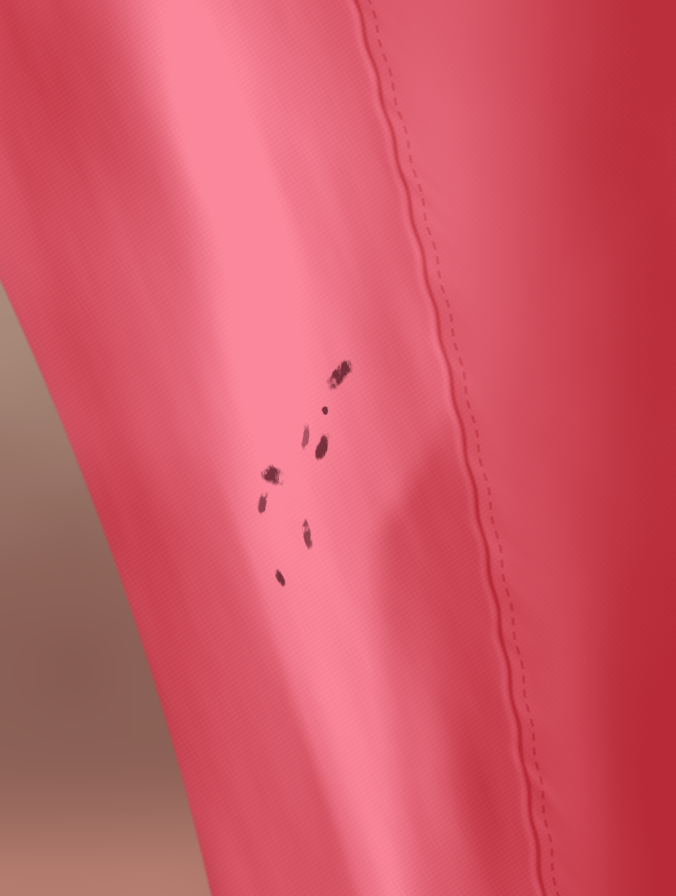
Write a WebGL 1 fragment shader that draws this texture.

```glsl
precision highp float;
// Draws draped coral fabric with a stitched seam, soft folds and dark smudges over a beige wall.
uniform vec2 u_resolution;

float hash(vec2 p) {
  p = fract(p * vec2(0.1031, 0.1130));
  p += dot(p, p.yx + 33.33);
  return fract((p.x + p.y) * p.x * 37.7);
}

float noise(vec2 p) {
  vec2 i = floor(p), f = fract(p);
  f = f * f * (3.0 - 2.0 * f);
  return mix(mix(hash(i), hash(i + vec2(1, 0)), f.x),
             mix(hash(i + vec2(0, 1)), hash(i + vec2(1, 1)), f.x), f.y);
}

float fbm(vec2 p) {
  float sum = 0.0, amp = 0.5;
  for (int i = 0; i < 4; i++) {
    sum += amp * noise(p);
    p = p * 2.03 + 17.1;
    amp *= 0.5;
  }
  return sum;
}

// Soft elliptical light or shadow, tilted by an angle
float blob(vec2 p, vec2 center, vec2 radius, float angle) {
  float c = cos(angle), s = sin(angle);
  vec2 d = mat2(c, -s, s, c) * (p - center) / radius;
  return exp(-dot(d, d));
}

// Blob broken into dry, streaky flecks
float smudge(vec2 p, vec2 center, vec2 radius, float angle) {
  float grain = fbm(p * vec2(190.0, 120.0) + 40.0);
  return smoothstep(0.42, 0.85, blob(p, center, radius, angle) * (0.35 + 1.3 * grain));
}

float seamX(float y) { return 0.397 + 0.28 * y - 0.07 * y * y; }

vec3 wall(vec2 p) {
  vec3 c = mix(vec3(0.66, 0.54, 0.48), vec3(0.54, 0.37, 0.33), smoothstep(0.32, 0.72, p.y));
  c = mix(c, vec3(0.70, 0.48, 0.43), smoothstep(0.82, 1.0, p.y));
  return c + 0.02 * (noise(p * 12.0) - 0.5);
}

// Light on the main panel, left of the seam
float leftPanel(vec2 p) {
  float s = 0.46 + 0.12 * smoothstep(0.0, 0.3, p.x);
  // broad lit band and the fold that bounds it on the left
  float fold = 0.135 + 0.25 * p.y + 0.014 * sin(p.y * 9.0);
  s += 0.34 * smoothstep(-0.03, 0.05, p.x - fold) * (1.0 - smoothstep(0.07, 0.24, p.x - fold));
  float lowFold = 0.25 + 0.33 * (p.y - 0.55);
  float low = smoothstep(0.46, 0.6, p.y);
  s -= 0.16 * low * (1.0 - smoothstep(-0.008, 0.012, p.x - lowFold));
  s += 0.14 * low * blob(p, vec2(0.31, 0.72), vec2(0.045, 0.2), -0.3);
  s += 0.24 * blob(p, vec2(0.20, 0.09), vec2(0.06, 0.13), -0.35);
  s += 0.15 * blob(p, vec2(0.29, 0.36), vec2(0.08, 0.24), -0.1);
  s -= 0.24 * blob(p, vec2(0.07, 0.09), vec2(0.07, 0.16), -0.4);
  s -= 0.12 * blob(p, vec2(0.12, 0.52), vec2(0.035, 0.25), -0.35);
  // shadowed hollow beside the seam
  float hollow = 0.41 + 0.55 * max(0.60 - p.y, 0.0) + 0.12 * max(p.y - 0.68, 0.0);
  float hollowMask = smoothstep(-0.01, 0.035, p.x - hollow) * smoothstep(0.38, 0.58, p.y);
  s -= 0.30 * hollowMask;
  s -= 0.22 * blob(p, vec2(0.54, 0.92), vec2(0.035, 0.18), -0.15);
  s += 0.10 * blob(p, vec2(0.48, 0.82), vec2(0.03, 0.13), -0.1);
  // creases running along the drape
  vec2 drape = vec2(p.x - 0.36 * p.y, p.y);
  s += 0.24 * (fbm(drape * vec2(24.0, 5.0)) - 0.47);
  return s;
}

// Light on the panel right of the seam, falling off into red shadow
float rightPanel(vec2 p) {
  float s = mix(0.52, 0.06, smoothstep(0.47, 0.74, p.x - 0.05 * p.y));
  s -= 0.13 * smoothstep(0.45, 0.9, p.y);
  s += 0.10 * blob(p, vec2(0.49, 0.17), vec2(0.06, 0.2), -0.2);
  s += 0.12 * blob(p, vec2(0.64, 0.83), vec2(0.035, 0.22), -0.1);
  s += 0.12 * (fbm(p * vec2(9.0, 6.0)) - 0.47);
  return s;
}

void main() {
  // p.y runs downward, both axes in canvas heights
  vec2 p = vec2(gl_FragCoord.x, u_resolution.y - gl_FragCoord.y) / u_resolution.y;
  float px = 1.0 / u_resolution.y;
  float seam = p.x - seamX(p.y) - 0.0015 * sin(p.y * 95.0);
  float shade = mix(leftPanel(p), rightPanel(p), smoothstep(-0.004, 0.004, seam));

  // seam: raised lip, dark groove, puckers and a line of stitches
  shade += 0.12 * exp(-pow((seam + 0.007) / 0.004, 2.0));
  shade -= 0.34 * exp(-pow(seam / 0.0026, 2.0));
  float pucker = noise(vec2(seam * 20.0, p.y * 55.0 - seam * 70.0)) - 0.5;
  shade += 0.16 * pucker * exp(-pow((seam - 0.012) / 0.022, 2.0));
  float stitch = smoothstep(0.15, 0.3, abs(fract(p.y * 62.0) - 0.5));
  shade -= 0.20 * stitch * (1.0 - smoothstep(0.0008, 0.0008 + 1.5 * px, abs(seam - 0.015)));

  // fine diagonal weave
  float weave = sin(dot(p, vec2(700.0, 1050.0))) + 0.5 * sin(dot(p, vec2(1000.0, -620.0)));
  shade += 0.022 * weave * (1.0 - 0.6 * smoothstep(0.0, 0.03, seam));

  vec3 cloth = mix(vec3(0.72, 0.165, 0.215), vec3(0.985, 0.53, 0.61), clamp(shade, 0.0, 1.0));

  // scattered smudges
  float stain = smudge(p, vec2(0.379, 0.418), vec2(0.011, 0.026), 0.75);
  stain = max(stain, 1.2 * smudge(p, vec2(0.362, 0.458), vec2(0.006, 0.006), 0.0));
  stain = max(stain, smudge(p, vec2(0.360, 0.499), vec2(0.008, 0.020), 0.3));
  stain = max(stain, 0.6 * smudge(p, vec2(0.341, 0.487), vec2(0.005, 0.019), 0.1));
  stain = max(stain, smudge(p, vec2(0.305, 0.531), vec2(0.016, 0.013), 0.4));
  stain = max(stain, 0.8 * smudge(p, vec2(0.293, 0.561), vec2(0.007, 0.018), 0.1));
  stain = max(stain, 0.8 * smudge(p, vec2(0.343, 0.597), vec2(0.006, 0.021), -0.2));
  stain = max(stain, smudge(p, vec2(0.313, 0.646), vec2(0.005, 0.013), -0.4));
  cloth = mix(cloth, vec3(0.30, 0.08, 0.12), 0.75 * min(stain, 1.0));

  // outer hem against the wall
  float t = p.y - 0.3125;
  float hem = p.x - (0.46 * t - 0.17 * t * t);
  cloth *= 1.0 - 0.05 * exp(-max(hem, 0.0) / 0.012);
  gl_FragColor = vec4(mix(wall(p), cloth, smoothstep(-0.0015 - px, 0.0015 + px, hem)), 1.0);
}
```
